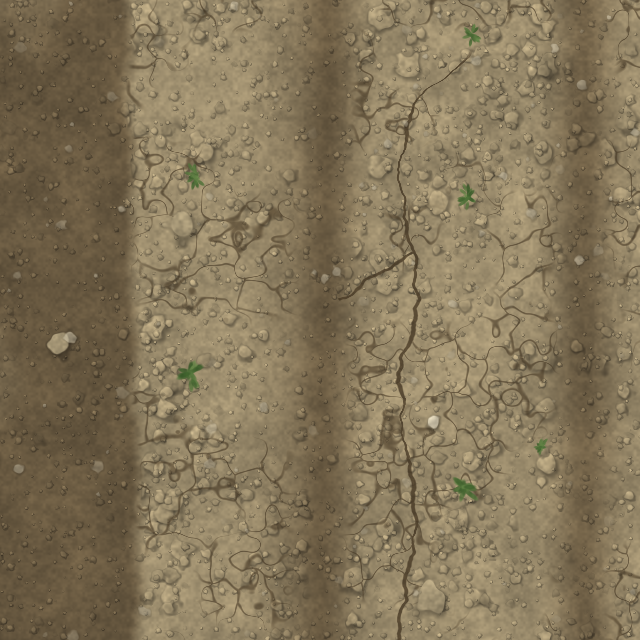
Write a three.js fragment shader that draws this texture.

```glsl
// Dry ploughed soil from above: cracked beds, dark furrows, clods, stones and seedlings.
varying vec2 vUv;

const vec3 DARK_SOIL = vec3(0.405, 0.345, 0.25);
const vec3 PALE_SOIL = vec3(0.615, 0.555, 0.43);
const vec3 STONE = vec3(0.66, 0.60, 0.47);
const vec3 CHALK = vec3(0.80, 0.76, 0.66);

float hash(vec2 p) { return fract(sin(dot(p, vec2(127.1, 311.7))) * 43758.5453); }
vec2 hash2(vec2 p) { return vec2(hash(p), hash(p + 37.3)); }

float noise(vec2 p) {
  vec2 i = floor(p), f = fract(p);
  f = f * f * (3.0 - 2.0 * f);
  return mix(mix(hash(i), hash(i + vec2(1, 0)), f.x),
             mix(hash(i + vec2(0, 1)), hash(i + vec2(1, 1)), f.x), f.y);
}

float fbm(vec2 p) {
  float sum = 0.0, amp = 0.5;
  for (int i = 0; i < 4; i++) {
    sum += amp * noise(p);
    p = p * 2.03 + 17.1;
    amp *= 0.5;
  }
  return sum;
}

float furrow(float x, float centre, float width) {
  float d = (x - centre) / width;
  return exp(-d * d);
}

// 0 in the furrows, 1 on the beds
float bedProfile(vec2 p) {
  float wobble = 0.04 * (fbm(p * vec2(6.0, 13.0)) - 0.5);
  float edge = 0.216 - 0.018 * p.y + wobble;
  float bed = smoothstep(edge - 0.012, edge + 0.018, p.x);
  bed *= 1.0 - 0.95 * furrow(p.x + wobble * 0.4, 0.498 + 0.014 * p.y, 0.047);
  bed *= 1.0 - 0.9 * furrow(p.x + wobble * 0.4, 0.912, 0.046);
  bed *= 1.0 - 0.22 * furrow(p.x, 0.45, 0.06);
  float patches = smoothstep(0.45, 0.65, fbm(p * 5.0 + 3.0));
  return bed + 0.35 * (1.0 - smoothstep(0.08, 0.16, p.x)) * patches;
}

// Lump lit from the upper left, with a soft shadow
void stone(inout vec3 color, vec2 p, vec2 centre, float radius, vec3 tone, float opacity) {
  vec2 off = (p - centre) / radius;
  if (dot(off, off) > 4.0) return;
  float lump = 1.0 + 0.7 * (noise(off * 1.4 + centre * 91.0) - 0.5);
  float soft = clamp(0.003 / radius, 0.12, 0.6);
  float shadow = 1.0 - smoothstep(0.8, 1.45, length(off - vec2(0.14, -0.2)) * lump);
  float body = 1.0 - smoothstep(1.0 - soft, 1.0 + soft * 0.3, length(off) * lump);
  float light = 0.97 + 0.1 * dot(off, vec2(-0.6, 0.8)) + 0.16 * (noise(p * 170.0) - 0.5);
  color *= 1.0 - 0.3 * shadow * opacity;
  color = mix(color, tone * light, body * opacity);
}

// One lump per grid cell, fading out where density is low
void clods(inout vec3 color, vec2 p, float cells, float density, vec3 tone) {
  for (int k = 0; k < 9; k++) {
    vec2 cell = floor(p * cells) + vec2(mod(float(k), 3.0), floor(float(k) / 3.0)) - 1.0;
    float opacity = smoothstep(0.0, 0.12, density - hash(cell + cells));
    vec2 centre = (cell + 0.2 + 0.6 * hash2(cell + cells * 3.0)) / cells;
    float size = hash(cell + 71.0);
    vec3 tint = tone * (0.92 + 0.2 * hash(cell + 5.0));
    stone(color, p, centre, (0.16 + 0.32 * size * size) / cells, tint, opacity);
  }
}

// Gaps between drying plates, from the two nearest cell distances
float plateCracks(vec2 p, float cells) {
  vec2 q = p * cells + 0.9 * vec2(noise(p * 40.0), noise(p * 40.0 + 9.0));
  float near = 9.0, next = 9.0;
  for (int k = 0; k < 9; k++) {
    vec2 cell = floor(q) + vec2(mod(float(k), 3.0), floor(float(k) / 3.0)) - 1.0;
    float d = length(q - cell - hash2(cell));
    next = min(next, max(near, d));
    near = min(near, d);
  }
  return (1.0 - smoothstep(0.01, 0.11, next - near)) * smoothstep(0.42, 0.68, noise(p * 11.0 + 4.0));
}

float segment(vec2 p, vec2 a, vec2 b) {
  float t = clamp(dot(p - a, b - a) / dot(b - a, b - a), 0.0, 1.0);
  return 1.0 - smoothstep(0.001, 0.003, length(p - mix(a, b, t)));
}

// Long crack wandering down the second bed
float mainCrack(vec2 p) {
  float x = 0.638 + 0.012 * cos((p.y - 0.557) * 18.0) + 0.095 * smoothstep(0.83, 0.93, p.y);
  x += 0.022 * (fbm(vec2(p.y * 32.0, 2.0)) - 0.5);
  float width = 0.002 + 0.0035 * noise(vec2(p.y * 25.0, 8.0));
  return (1.0 - smoothstep(width * 0.4, width, abs(p.x - x))) * (1.0 - smoothstep(0.9, 0.93, p.y));
}

// Tuft of narrow leaves
void plant(inout vec3 color, vec2 p, vec2 centre, float size) {
  if (length(p - centre) > size * 1.6) return;
  for (int i = 0; i < 18; i++) {
    vec2 seed = vec2(float(i), centre.x * 53.0 + centre.y * 17.0);
    float angle = 6.2832 * hash(seed);
    vec2 dir = vec2(cos(angle), sin(angle));
    vec2 d = p - centre - dir * vec2(0.6, 0.8) * size * hash(seed + 3.0);
    vec2 leaf = vec2(dot(d, dir), dot(d, vec2(-dir.y, dir.x))) / (size * vec2(0.38, 0.15));
    vec3 green = mix(vec3(0.21, 0.34, 0.15), vec3(0.40, 0.51, 0.28), hash(seed + 7.0));
    color = mix(color, green, 0.85 * (1.0 - smoothstep(0.5, 1.1, length(leaf))));
  }
}

void main() {
  vec2 p = vUv;
  float bed = bedProfile(p), rough = smoothstep(0.3, 0.7, noise(p * 8.0));
  vec3 color = mix(DARK_SOIL, PALE_SOIL, bed) * (0.84 + 0.33 * fbm(p * 16.0));
  vec3 tone = mix(DARK_SOIL, PALE_SOIL, min(bed + 0.12, 1.0)) * 1.04;
  clods(color, p, 24.0, bed * (0.2 + 0.45 * rough), tone);
  clods(color, p, 43.0, 0.12 + bed * (0.15 + 0.35 * rough), tone);
  clods(color, p, 85.0, 0.3, tone * 1.05);
  // Cracks
  vec2 warped = p + 0.018 * (vec2(fbm(p * 28.0), fbm(p * 28.0 + 6.0)) - 0.5);
  float crack = max(mainCrack(p), 0.75 * plateCracks(p, 15.0) * smoothstep(0.35, 0.8, bed));
  crack = max(crack, segment(warped, vec2(0.535, 0.535), vec2(0.645, 0.6)));
  color = mix(color, vec3(0.27, 0.215, 0.14), 0.8 * crack);
  // Stones and pebbles
  stone(color, p, vec2(0.094, 0.462), 0.017, STONE, 1.0);
  stone(color, p, vec2(0.284, 0.648), 0.022, STONE, 1.0);
  stone(color, p, vec2(0.671, 0.066), 0.024, STONE, 1.0);
  stone(color, p, vec2(0.677, 0.341), 0.011, CHALK, 1.0);
  clods(color, p, 50.0, 0.06, CHALK);
  // Seedlings
  plant(color, p, vec2(0.304, 0.725), 0.022);
  plant(color, p, vec2(0.297, 0.418), 0.029);
  plant(color, p, vec2(0.732, 0.692), 0.021);
  plant(color, p, vec2(0.725, 0.239), 0.03);
  plant(color, p, vec2(0.737, 0.945), 0.02);
  plant(color, p, vec2(0.844, 0.301), 0.018);
  // Fine grain
  gl_FragColor = vec4(color * (0.89 + 0.14 * noise(p * 130.0) + 0.1 * noise(p * 260.0)), 1.0);
}
```
